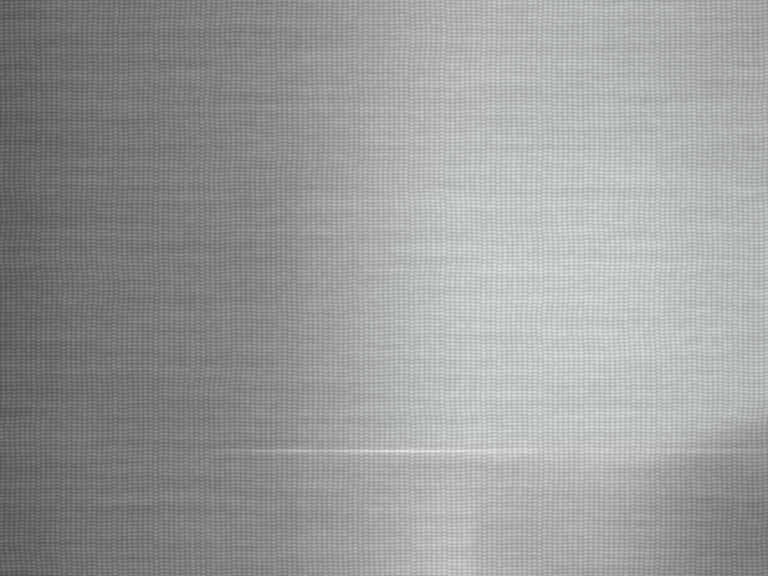
Give the GLSL for this texture, as a WebGL 1 fragment shader.

```glsl
precision highp float;
// Fine silver-grey woven mesh with soft sheen, uneven threads and a pulled crease.

uniform vec2 u_resolution;

const vec2 REPEATS = vec2(150.0, 158.0);
const vec3 GREEN_GREY = vec3(0.988, 1.008, 0.99);
const vec3 VIOLET_GREY = vec3(1.0, 0.994, 1.006);
const int SAMPLES = 3;

float hash(vec2 p) {
  vec3 q = fract(p.xyx * vec3(0.1031, 0.1030, 0.0973));
  q += dot(q, q.yzx + 33.33);
  return fract((q.x + q.y) * q.z);
}

float noise(vec2 p) {
  vec2 cell = floor(p);
  vec2 f = fract(p);
  f = f * f * (3.0 - 2.0 * f);
  float low = mix(hash(cell), hash(cell + vec2(1.0, 0.0)), f.x);
  float high = mix(hash(cell + vec2(0.0, 1.0)), hash(cell + 1.0), f.x);
  return mix(low, high, f.y);
}

float bump(float x, float center, float width) {
  float d = (x - center) / width;
  return exp(-d * d);
}

// Dark gap centred on each cell border.
float gap(float x, float halfWidth) {
  float d = 0.5 - abs(fract(x) - 0.5);
  return 1.0 - smoothstep(halfWidth * 0.4, halfWidth * 1.6, d);
}

// Bead-like stitches: thin upright gaps crossed by wavy weft gaps.
float weave(vec2 uv) {
  vec2 p = uv * REPEATS;
  p.x += 0.6 * (noise(uv * vec2(7.0, 16.0)) - 0.5);
  p.y += 1.0 * (noise(uv * vec2(9.0, 5.0) + 20.0) - 0.5);
  float column = floor(p.x);
  p.y += 0.35 * (hash(vec2(column, 4.0)) - 0.5);
  float bead = hash(vec2(column, floor(p.y))) - 0.5;
  float upright = gap(p.x, 0.17);
  float weft = gap(p.y, 0.23);
  return 0.057 - 0.09 * upright - 0.1 * weft + 0.045 * upright * weft + 0.035 * bead;
}

// Average the weave across one screen pixel.
float smoothWeave(vec2 uv, vec2 pixel) {
  float sum = 0.0;
  for (int j = 0; j < SAMPLES; j++) {
    for (int i = 0; i < SAMPLES; i++) {
      vec2 offset = (vec2(float(i), float(j)) + 0.5) / float(SAMPLES) - 0.5;
      sum += weave(uv + offset * pixel);
    }
  }
  return sum / float(SAMPLES * SAMPLES);
}

// Broad light: dark left side, bright band right of centre.
float sheen(vec2 uv) {
  float x = uv.x + 0.03 * (noise(uv * vec2(2.0, 4.0)) - 0.5);
  float light = 0.39 + 0.07 * smoothstep(-0.02, 0.14, x);
  light += 0.08 * smoothstep(0.08, 0.4, x);
  light += 0.2 * smoothstep(0.3, 0.64, x);
  light -= 0.07 * smoothstep(0.76, 1.03, x);
  light += 0.045 * bump(uv.y, 0.48, 0.28) * smoothstep(0.3, 0.7, x);
  light -= 0.04 * smoothstep(0.6, 1.0, uv.y) * smoothstep(0.3, 0.6, x);
  return light + 0.012 * smoothstep(0.388, 0.394, uv.x);
}

// Shade below the crease, with a darker wedge at the right.
float lowerShade(vec2 uv) {
  float below = 1.0 - smoothstep(0.17, 0.24, uv.y);
  float shade = 0.045 * below * smoothstep(0.3, 0.7, uv.x);
  float rim = 0.2 + 0.42 * (uv.x - 0.8);
  float wedge = smoothstep(0.76, 0.96, uv.x) * (1.0 - smoothstep(rim - 0.05, rim + 0.03, uv.y));
  float panel = smoothstep(0.612, 0.622, uv.x) * (1.0 - smoothstep(0.08, 0.18, uv.y));
  float glow = bump(uv.x, 0.58, 0.08) * (1.0 - smoothstep(0.06, 0.2, uv.y));
  return shade + 0.12 * wedge + 0.035 * panel - 0.04 * glow;
}

// Long weft streaks of uneven thread thickness.
float slubs(vec2 uv) {
  float coarse = noise(uv * vec2(5.0, 70.0)) - 0.5;
  float fine = noise(uv * vec2(12.0, 158.0) + 50.0) - 0.5;
  return 0.022 * coarse + 0.032 * fine;
}

float crease(vec2 uv) {
  float line = bump(uv.y, 0.217, 0.0032);
  float halo = bump(uv.y, 0.214, 0.012);
  float reach = smoothstep(0.24, 0.4, uv.x) * (1.0 - 0.45 * smoothstep(0.56, 0.72, uv.x));
  float broken = 0.7 + 0.6 * noise(vec2(uv.x * 28.0, 7.0));
  return reach * broken * (0.1 * line + 0.02 * halo);
}

void main() {
  vec2 uv = gl_FragCoord.xy / u_resolution;
  float light = sheen(uv) - lowerShade(uv) + slubs(uv) + crease(uv);
  light += smoothWeave(uv, 1.0 / u_resolution) * (0.55 + 0.5 * light);

  // Violet cast at the upper left and along the lower middle.
  float violet = bump(length(uv - vec2(0.25, 0.95)), 0.0, 0.24);
  violet = max(violet, (1.0 - smoothstep(0.1, 0.26, uv.y)) * smoothstep(0.1, 0.45, uv.x));
  gl_FragColor = vec4(light * mix(GREEN_GREY, VIOLET_GREY, violet), 1.0);
}
```
